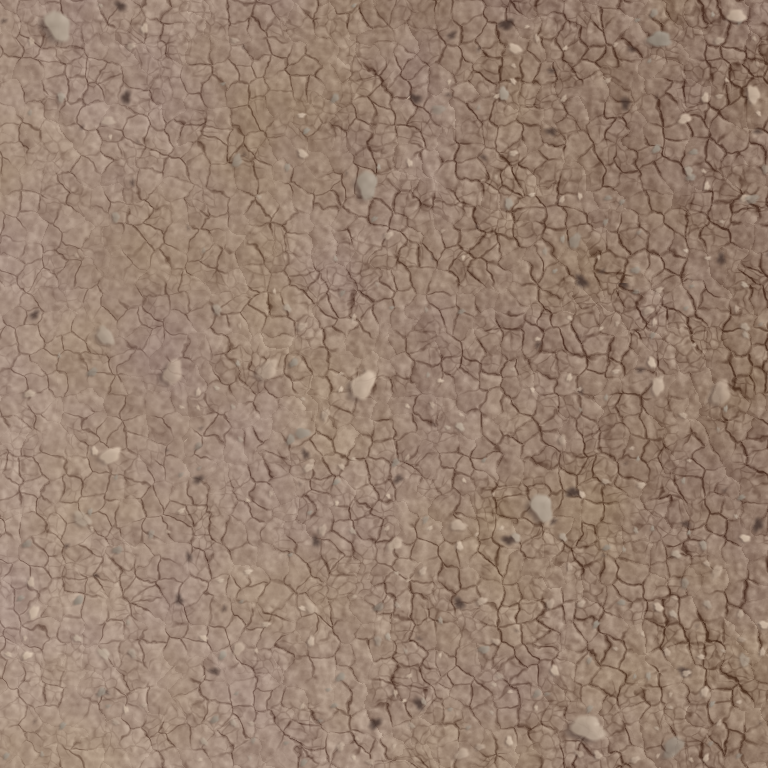
This texture is drawn by a three.js fragment shader. Its source:

```glsl
// Dry cracked earth with scattered pebbles, grit and small shadowed pits.
varying vec2 vUv;

const vec3 DARK_SOIL = vec3(0.39, 0.29, 0.235);
const vec3 LIGHT_SOIL = vec3(0.73, 0.645, 0.575);
const vec3 PIT_COLOR = vec3(0.25, 0.19, 0.17);
const vec3 PALE_STONE = vec3(0.80, 0.72, 0.64);
const vec3 GREY_STONE = vec3(0.60, 0.56, 0.51);
const vec3 OCHRE_TINT = vec3(0.004, 0.004, -0.022);
const vec2 LIGHT_DIR = vec2(0.88, 0.47);
const float CRACK_CELLS = 37.0;
const float FINE_CELLS = 68.0;
const float CRACK_WIDTH = 0.10;
const float BASE_TONE = 0.665;

float hash(vec2 p) {
  vec3 q = fract(p.xyx * vec3(0.1031, 0.1030, 0.0973));
  q += dot(q, q.yzx + 33.33);
  return fract((q.x + q.y) * q.z);
}

vec2 hash2(vec2 p) {
  return vec2(hash(p), hash(p + vec2(57.3, 113.7)));
}

float noise(vec2 p) {
  vec2 i = floor(p), f = fract(p);
  f = f * f * (3.0 - 2.0 * f);
  return mix(mix(hash(i), hash(i + vec2(1, 0)), f.x),
             mix(hash(i + vec2(0, 1)), hash(i + vec2(1, 1)), f.x), f.y);
}

float fbm(vec2 p) {
  float sum = 0.0, amp = 0.5;
  for (int i = 0; i < 4; i++) {
    sum += amp * noise(p);
    p = mat2(1.6, 1.2, -1.2, 1.6) * p + 7.3;
    amp *= 0.5;
  }
  return sum / 0.9375;
}

// Voronoi plates: x = distance to border, y = plate hash, zw = border normal.
vec4 plates(vec2 p) {
  vec2 cell = floor(p), f = fract(p), nearest = vec2(0.0), owner = vec2(0.0);
  float best = 9.0;
  for (int y = -1; y <= 1; y++) for (int x = -1; x <= 1; x++) {
    vec2 g = vec2(x, y);
    vec2 r = g + 0.08 + 0.84 * hash2(cell + g) - f;
    float d = dot(r, r);
    if (d < best) { best = d; nearest = r; owner = g; }
  }
  vec4 res = vec4(9.0, hash(cell + owner + 31.7), 0.0, 0.0);
  for (int y = -2; y <= 2; y++) for (int x = -2; x <= 2; x++) {
    vec2 g = owner + vec2(x, y);
    vec2 r = g + 0.08 + 0.84 * hash2(cell + g) - f;
    vec2 gap = r - nearest;
    if (dot(gap, gap) > 0.0001) {
      vec2 n = normalize(gap);
      float d = dot(0.5 * (r + nearest), n);
      if (d < res.x) res = vec4(d, res.y, n);
    }
  }
  return res;
}

// Signed distance to a rounded, uneven stone turned by a given angle.
float stone(vec2 p, float radius, float angle, float seed) {
  float c = cos(angle), s = sin(angle);
  p = mat2(c, -s, s, c) * p * vec2(0.82, 1.25);
  float a = atan(p.y, p.x);
  return length(p) - radius * (1.0 + 0.10 * sin(3.0 * a + seed * 6.0) + 0.06 * sin(5.0 * a + seed * 17.0));
}

// Scatters stones on a jittered grid; pit mode leaves only their dark hollows.
vec3 scatter(vec3 col, vec2 uv, float cells, float density, vec2 sizes, float pit) {
  vec2 home = floor(uv * cells);
  for (int y = -1; y <= 1; y++) for (int x = -1; x <= 1; x++) {
    vec2 id = home + vec2(x, y) + cells * 3.0;
    float seed = hash(id + 5.1), kind = hash(id + 83.0);
    if (hash(id + 41.0) > density) continue;
    float radius = mix(sizes.x, sizes.y, seed * seed);
    vec2 p = uv - (home + vec2(x, y) + 0.15 + 0.7 * hash2(id)) / cells;
    float angle = kind * 6.283, soft = 0.0016 + 0.1 * radius;
    float shade = stone(p + LIGHT_DIR * radius * 0.55, radius * 0.95, angle, seed);
    float shadow = 1.0 - smoothstep(-2.5 * soft, 1.5 * soft, shade);
    col = mix(col, PIT_COLOR, shadow * mix(0.5, 0.8, pit) * (0.4 + 0.6 * seed));
    float body = 1.0 - smoothstep(-soft, soft, stone(p, radius, angle, seed));
    vec3 tint = mix(GREY_STONE, PALE_STONE, smoothstep(0.1, 0.6, kind));
    tint += 0.05 * dot(p, LIGHT_DIR) / radius + 0.06 * (noise(uv * 120.0) - 0.5);
    col = mix(col, tint, body * (1.0 - pit) * (0.55 + 0.4 * hash(id + 17.0)));
  }
  return col;
}

void main() {
  vec2 uv = vUv;
  vec2 warp = vec2(fbm(uv * 32.0), fbm(uv * 32.0 + 40.0)) - 0.5;
  vec2 q = uv + 0.024 * warp;
  float patches = fbm(uv * 5.0 + 12.0);
  float rough = clamp(0.12 + 0.75 * uv.x + 0.9 * (patches - 0.5), 0.0, 1.0);

  // Broken crack network, darkest on walls that face away from the light
  vec4 big = plates(q * CRACK_CELLS);
  vec4 small = plates(q * FINE_CELLS + 19.0);
  float width = CRACK_WIDTH * mix(0.75, 1.35, rough);
  float crack = 1.0 - smoothstep(0.0, width, big.x);
  crack *= mix(0.4, 1.0, abs(dot(big.zw, LIGHT_DIR))) * smoothstep(0.22, 0.65, noise(uv * 42.0 + 3.0));
  float fine = (1.0 - smoothstep(0.0, 0.17, small.x)) * smoothstep(0.4, 0.75, noise(uv * 30.0 + 9.0));
  float rim = dot(big.zw, LIGHT_DIR) * (1.0 - smoothstep(0.05, 0.32, big.x));

  // Soil tone: broad light falloff, plate tint, lumps and fine grain
  vec2 step2 = LIGHT_DIR * 0.003;
  float relief = fbm((uv - step2) * 75.0) - fbm((uv + step2) * 75.0);
  float tone = BASE_TONE + 0.24 * (0.47 - uv.x) - 0.12 * (uv.y - 0.5) + 0.22 * (patches - 0.5);
  tone += 0.13 * (big.y - 0.5) + 0.07 * (small.y - 0.5) + 0.22 * (noise(uv * 170.0) - 0.5);
  tone += mix(0.3, 0.65, rough) * relief + 0.10 * rim * (0.4 + rough);
  tone -= mix(0.42, 0.75, rough) * crack + mix(0.12, 0.28, rough) * fine;
  vec3 col = mix(DARK_SOIL, LIGHT_SOIL, clamp(tone, -0.25, 1.1));
  col += OCHRE_TINT * (2.0 * fbm(uv * 9.0 + 70.0) - 1.0 + 0.5 * (uv.x - 0.5));

  // Pits, grit and pebbles, with most debris toward the lower right
  float debris = smoothstep(0.3, 1.5, uv.x + 1.0 - uv.y);
  col = scatter(col, uv, 26.0, 0.04 + 0.12 * rough, vec2(0.003, 0.009), 1.0);
  col = scatter(col, uv, 44.0, 0.06 + 0.20 * debris, vec2(0.0025, 0.006), 0.0);
  col = scatter(col, uv, 11.0, 0.22, vec2(0.007, 0.019), 0.0);
  gl_FragColor = vec4(col, 1.0);
}
```
